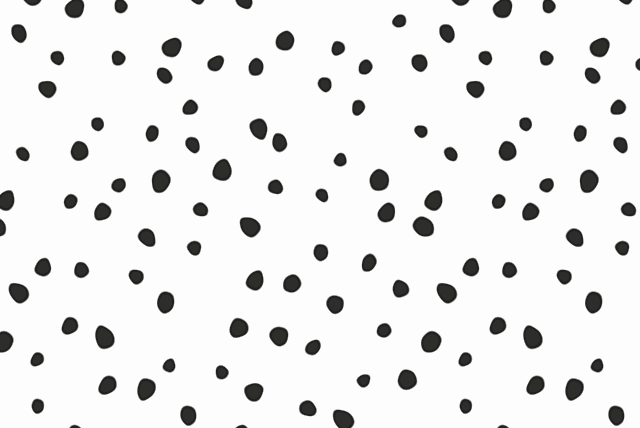
This pattern is drawn by a WebGL 1 fragment shader. Its source:

```glsl
precision highp float;
// Dark pebble-like spots scattered on off-white paper.
// Spots sit on a tilted, jittered lattice that repeats every canvas height;
// each is an egg-shaped distance field with its own size, lean and wobble.

uniform vec2 u_resolution;

vec3 hash3(vec2 cell) {
  vec3 p = fract(cell.xyx * vec3(0.1031, 0.1030, 0.0973));
  p += dot(p, p.yxz + 33.33);
  return fract((p.xxy + p.yzz) * p.zyx);
}

// Approximate signed distance to a slightly irregular egg of mean radius r.
float pebble(vec2 p, float r, float stretch, float phase) {
  vec2 q = p / r * vec2(sqrt(stretch), inversesqrt(stretch));
  q.x *= 1.0 + 0.16 * q.y;
  float a = atan(q.y, q.x);
  float outline = 1.0 + 0.025 * sin(3.0 * a + phase) + 0.015 * sin(5.0 * a - 2.0 * phase);
  return (length(q) - outline) * r;
}

float spots(vec2 uv) {
  // One step of (1, 0) on the canvas is exactly (8, 3) lattice cells.
  mat2 lattice = mat2(8.0, 3.0, -3.0, 8.0);
  vec2 g = lattice * uv;
  float d = 1.0;
  for (int j = -1; j <= 1; j++) {
    for (int i = -1; i <= 1; i++) {
      vec2 cell = floor(g) + vec2(float(i), float(j));
      vec2 id = cell - floor((cell.x + 0.5) / 8.0) * vec2(8.0, 3.0);
      vec3 place = hash3(id + 17.0);
      vec3 form = hash3(id + 71.0);

      // Back from lattice to canvas units, then into the spot's own frame.
      vec2 center = cell + 0.5 + 0.58 * (place.xy - 0.5);
      vec2 p = (g - center) * lattice / 73.0;
      float lean = 2.3 * (form.x - 0.5) + 3.14159 * step(0.5, place.z);
      float c = cos(lean), s = sin(lean);
      p = mat2(c, s, -s, c) * p;

      float radius = mix(0.0148, 0.0245, pow(form.y, 1.15));
      d = min(d, pebble(p, radius, mix(1.06, 1.36, form.z), 6.28318 * place.z));
    }
  }
  return d;
}

void main() {
  float pixel = 1.0 / u_resolution.y;
  float d = spots(gl_FragCoord.xy * pixel);

  vec3 paper = vec3(0.992);
  vec3 ink = vec3(0.177, 0.177, 0.172);
  vec3 rim = vec3(0.125, 0.125, 0.122);

  // Thin darker rim just inside the outline, then a smooth edge.
  ink = mix(ink, rim, 1.0 - smoothstep(0.0010, 0.0042, abs(d + 0.0030)));
  float cover = clamp(0.5 - d / (1.4 * pixel), 0.0, 1.0);
  gl_FragColor = vec4(mix(paper, ink, cover), 1.0);
}
```
